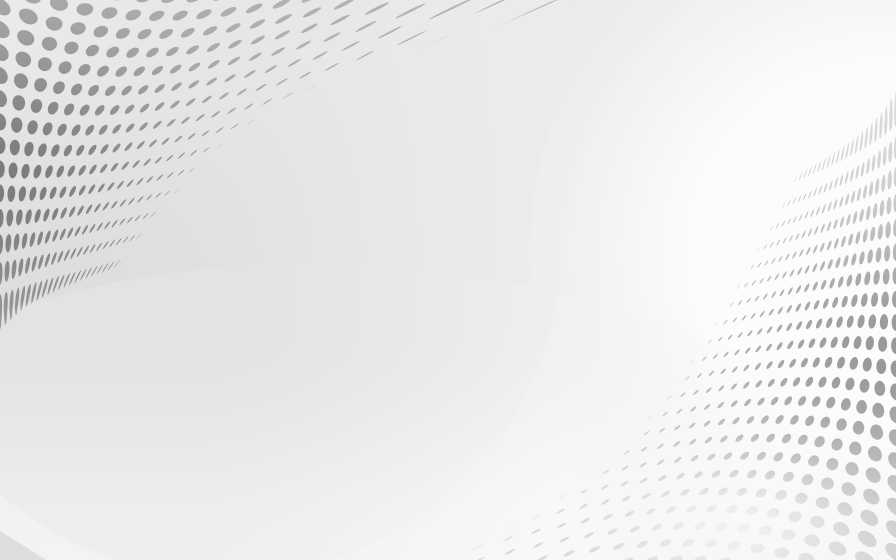
Reproduce this background procedurally as a WebGL 2 fragment shader.

```glsl
#version 300 es
precision highp float;

uniform vec2 u_resolution;
out vec4 fragColor;

// Tones
const vec3 SHADE = vec3(0.868, 0.868, 0.870);
const vec3 MIST = vec3(0.922, 0.922, 0.924);
const vec3 DOME_DARK = vec3(0.892, 0.889, 0.891);
const vec3 PALE = vec3(0.965);
const vec3 WHITE = vec3(0.984);
const vec3 INK = vec3(0.45, 0.44, 0.44);

// Large shapes, in units of canvas height
const vec2 HALO_CENTER = vec2(1.57, 0.55);
const float HALO_RADIUS = 0.626;
const vec2 BOWL_CENTER = vec2(0.40, 0.55);
const vec2 BOWL_RADII = vec2(0.60, 0.58);
const vec2 DOME_TOP = vec2(0.56, 0.531);
const float DOME_CURVE = 0.28;
const vec2 GLOW_CENTER = vec2(1.31, 0.06);

// Halftone sheets
const float COLUMNS = 18.0;
const vec2 COLUMN_PACKING = vec2(0.85, 0.3);
const float ROW_STEP = 0.041;
const float DOT_MAX = 0.36;
const float DOT_MIN = 0.11;
const vec2 ROW_BEND = vec2(0.9, 0.7);

struct Sheet {
    float base;    // height where the outline starts to widen
    float start;   // first row, relative to base
    float tilt;    // slope of the first row
    float relax;   // how fast the rows level out
    vec2 outline;  // linear and quartic growth of the outline
    float spread;  // quadratic growth of the column spacing
};

const Sheet LEFT_SHEET = Sheet(0.52, -0.072, 0.6, 11.0, vec2(0.7, 9.4), 1.4);
const Sheet RIGHT_SHEET = Sheet(0.37, -0.17, 1.0, 6.0, vec2(0.5, 1.6), 0.9);

// Coverage below zero of a signed distance, softened over the given width
float fill(float dist, float softness) {
    return clamp(0.5 - dist / softness, 0.0, 1.0);
}

float falloff(vec2 offset, vec2 radii) {
    vec2 q = offset / radii;
    return exp(-dot(q, q));
}

// Dots on a fanned grid that starts at the x = 0 edge
float halftone(vec2 p, Sheet s) {
    float t = p.y - s.base;
    float up = max(t, s.start);
    float rise = max(t, 0.0);

    // Rows dip, then climb and crowd together away from the edge
    float height = t - s.start + p.x * (ROW_BEND.x * up - ROW_BEND.y * p.x)
        - s.tilt * p.x * exp(-s.relax * (up - s.start));
    float row = height / ROW_STEP + 1.2 * (exp(-10.0 * max(height, -0.1)) - 1.0);

    // Columns narrow towards the outline
    float across = p.x / (0.2 + s.outline.x * up + s.spread * up * up);
    float column = COLUMNS * across * (COLUMN_PACKING.x + COLUMN_PACKING.y * across);
    vec2 grid = vec2(column, row);

    // Dots shrink towards the curved outline
    float reach = p.x / (0.2 + s.outline.x * up + s.outline.y * pow(rise, 4.0));
    float radius = mix(DOT_MAX, DOT_MIN, clamp(reach, 0.0, 1.0));
    float inside = (1.0 - smoothstep(0.97, 1.08, reach)) * step(-0.5, row);

    vec2 cell = fract(grid + 0.5) - 0.5;
    float len = max(length(cell), 1e-4);
    vec2 normal = cell / len;
    float pixel = length(vec2(dot(normal, dFdx(grid)), dot(normal, dFdy(grid))));
    return inside * fill(len - radius, max(pixel, 1e-4));
}

vec3 backdrop(vec2 p, float pixel) {
    float edge = 2.0 * pixel;

    // Grey field, lighter in the upper left corner
    vec3 color = mix(SHADE, MIST, smoothstep(0.1, 1.0, p.x));
    color += 0.05 * falloff(p - vec2(0.0, 1.0), vec2(0.45, 0.28));

    // Bright halo with two faint rims
    float haloDist = length(p - HALO_CENTER) - HALO_RADIUS;
    vec3 halo = mix(vec3(0.932), WHITE, smoothstep(0.0, 0.36, -haloDist));
    color = mix(color, halo, fill(haloDist, 4.0 * edge));
    color += 0.006 * fill(haloDist + 0.06, 4.0 * edge);

    // Wide dome across the lower half
    float domeDist = p.y - DOME_TOP.y + DOME_CURVE * pow(p.x - DOME_TOP.x, 2.0);
    vec3 dome = mix(DOME_DARK, PALE, smoothstep(0.3, 1.5, p.x));
    dome += 0.045 * (1.0 - smoothstep(0.0, 0.42, p.y)) * (1.0 - 0.6 * smoothstep(0.5, 1.3, p.x));
    float domeCover = fill(domeDist, edge) * (1.0 - 0.8 * smoothstep(0.95, 1.3, p.x));
    color = mix(color, dome, domeCover);

    // Paler rim outside the bowl, and the grey corner
    float bowlDist = (length((p - BOWL_CENTER) / BOWL_RADII) - 1.0) * BOWL_RADII.y;
    float rim = mix(0.018, 0.008, smoothstep(0.1, 0.6, p.x));
    color += rim * (1.0 - fill(bowlDist, edge)) * domeCover;
    color = mix(color, SHADE, fill(p.y + 0.63 * p.x - 0.052, edge));

    return mix(color, WHITE, 0.7 * falloff(p - GLOW_CENTER, vec2(0.35, 0.2)));
}

void main() {
    float pixel = 1.0 / u_resolution.y;
    vec2 p = gl_FragCoord.xy * pixel;
    vec2 size = vec2(u_resolution.x * pixel, 1.0);
    vec3 color = backdrop(p, pixel);

    // Ink strength fades away from the darkest part of each sheet
    float leftInk = 0.44 + 0.46 * falloff(p - vec2(0.0, 0.68), vec2(0.35, 0.27));
    float rightInk = 0.22 + 0.5 * falloff(p - vec2(size.x, 0.37), vec2(0.4, 0.24));
    rightInk *= 1.0 - 0.8 * falloff(p - GLOW_CENTER, vec2(0.2, 0.1));
    color = mix(color, INK, leftInk * halftone(p, LEFT_SHEET));
    color = mix(color, INK, rightInk * halftone(size - p, RIGHT_SHEET));

    fragColor = vec4(clamp(color, 0.0, 1.0), 1.0);
}
```
